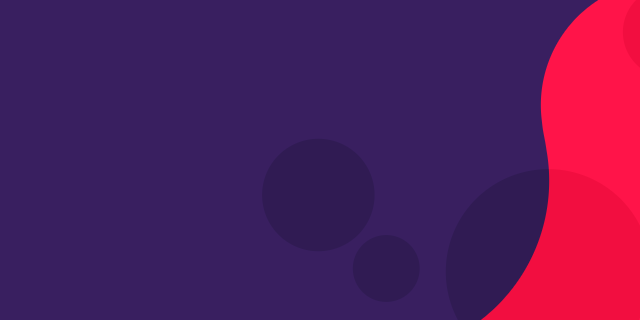
Write a Shadertoy shader that draws this background.

```glsl
// Flat purple backdrop with a wavy crimson side panel and faint shaded discs.
#define PURPLE vec3(0.222, 0.122, 0.378)
#define PURPLE_SHADE vec3(0.188, 0.106, 0.327)
#define CRIMSON vec3(1.000, 0.078, 0.286)
#define CRIMSON_SHADE vec3(0.949, 0.055, 0.250)
#define UPPER_ARC vec3(2.0794, 0.6719, 0.3893)
#define LOWER_ARC vec3(1.1667, 0.4349, 0.5495)
#define ARC_JOIN_Y 0.5755
#define ARC_JOIN_WIDTH 0.05

// Discs as centre x, centre y, radius, in canvas heights
const vec3 DISCS[4] = vec3[4](
    vec3(0.9948, 0.3906, 0.1758),
    vec3(1.2070, 0.1610, 0.1045),
    vec3(1.7135, 0.1510, 0.3205),
    vec3(2.0885, 0.8997, 0.1420)
);

float circleDistance(vec2 p, vec3 circle) {
    return length(p - circle.xy) - circle.z;
}

// Coverage of a shape, softened over one pixel
float coverage(float dist) {
    return clamp(0.5 - dist * iResolution.y, 0.0, 1.0);
}

// Inside of the upper arc flows into the right-hand outside of the lower arc
float panelDistance(vec2 p) {
    float upper = circleDistance(p, UPPER_ARC);
    float lower = max(-circleDistance(p, LOWER_ARC), LOWER_ARC.x - p.x);
    float blend = smoothstep(ARC_JOIN_Y - ARC_JOIN_WIDTH,
                             ARC_JOIN_Y + ARC_JOIN_WIDTH, p.y);
    return mix(lower, upper, blend);
}

void mainImage(out vec4 fragColor, in vec2 fragCoord) {
    vec2 p = fragCoord / iResolution.y;

    // Union of the shaded discs
    float shade = 0.0;
    for (int i = 0; i < 4; i++) {
        shade = max(shade, coverage(circleDistance(p, DISCS[i])));
    }

    // Tint each surface, then lay the panel over the backdrop
    vec3 backdrop = mix(PURPLE, PURPLE_SHADE, shade);
    vec3 panel = mix(CRIMSON, CRIMSON_SHADE, shade);
    fragColor = vec4(mix(backdrop, panel, coverage(panelDistance(p))), 1.0);
}
```
